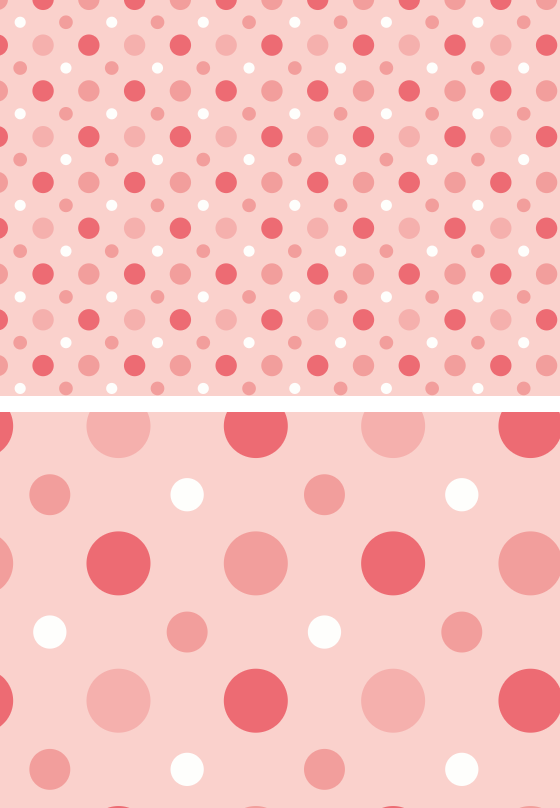
Top: the whole. Bottom: its middle third, enlarged.
A Shadertoy shader for this pattern:

```glsl
// Coverage of a disc at the cell centre; distances are in cell units
float disc(vec2 p, float radius, float pixel) {
    return clamp(0.5 + (radius - length(p)) / pixel, 0.0, 1.0);
}

// 0 or 1, alternating like a checkerboard
float checker(vec2 cell) {
    return mod(cell.x + cell.y, 2.0);
}

void mainImage(out vec4 fragColor, in vec2 fragCoord) {
    vec3 blush = vec3(0.98, 0.82, 0.80);
    vec3 coral = vec3(0.93, 0.42, 0.45);
    vec3 rose  = vec3(0.95, 0.62, 0.61);
    vec3 pale  = vec3(0.96, 0.69, 0.68);
    vec3 white = vec3(0.995, 0.995, 0.99);

    // Square grid, measured from the top left in canvas widths
    float pitch = 0.08174;
    float pixel = 1.0 / (pitch * iResolution.x);
    vec2 fromTop = vec2(fragCoord.x, iResolution.y - fragCoord.y) / iResolution.x;
    vec2 grid = (fromTop - vec2(0.0769, 0.0806)) / pitch;

    // Large dots: coral on one checker colour, rows of pale and rose on the other
    vec2 cell = floor(grid + 0.5);
    vec3 soft = mix(pale, rose, mod(cell.y, 2.0));
    vec3 large = mix(soft, coral, checker(cell));
    vec3 color = mix(blush, large, disc(grid - cell, 0.233, pixel));

    // Small dots between them: white alternating with slightly bigger rose
    vec2 between = grid + 0.5;
    cell = floor(between + 0.5);
    float isRose = checker(cell);
    float radius = mix(0.121, 0.149, isRose);
    color = mix(color, mix(white, rose, isRose), disc(between - cell, radius, pixel));

    fragColor = vec4(color, 1.0);
}
```
